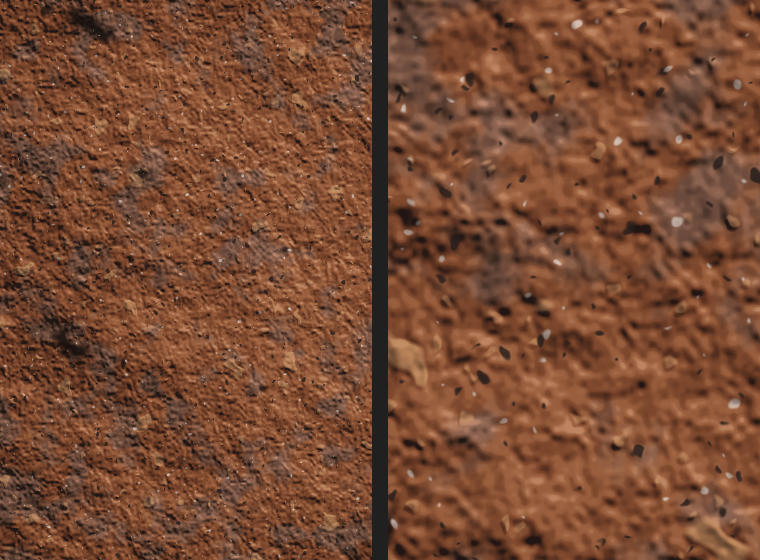
Left, the full canvas; right, a detail of the centre.
This texture is drawn by a Shadertoy shader. Its source:

```glsl
// Weathered red-brown rock: layered noise gives a rough height field lit from
// the upper right, with scattered pale clasts, white and black mineral specks,
// small pits, and a shaded hollow running across the lower left.

#define RELIEF 1.5
#define GRAIN_FREQ 170.0
#define LIGHT_STEP vec2(0.0014, 0.0026)
#define CLAST_SHARE 0.42
#define WHITE_SHARE 0.38
#define BLACK_SHARE 0.42
#define EXPOSURE 0.50

float hash(vec2 p) {
    vec3 q = fract(vec3(p.xyx) * 0.1031);
    q += dot(q, q.yzx + 33.33);
    return fract((q.x + q.y) * q.z);
}

vec2 hash2(vec2 p) {
    return vec2(hash(p + 17.3), hash(p + 61.7));
}

float noise(vec2 p) {
    vec2 i = floor(p), f = fract(p);
    f = f * f * (3.0 - 2.0 * f);
    return mix(mix(hash(i), hash(i + vec2(1, 0)), f.x),
               mix(hash(i + vec2(0, 1)), hash(i + vec2(1, 1)), f.x), f.y);
}

float fbm(vec2 p) {
    float sum = 0.0, amp = 0.5;
    for (int i = 0; i < 4; i++) {
        sum += amp * noise(p);
        p = mat2(1.6, 1.2, -1.2, 1.6) * p + 7.1;
        amp *= 0.5;
    }
    return sum;
}

// Coverage of irregular blobs; radii and softness are in cell units.
float scatter(vec2 p, float freq, float share, vec2 radii, float soft, float seed) {
    vec2 q = p * freq + seed;
    q += 0.5 * radii.y * (vec2(noise(q * 4.0), noise(q * 4.0 + 31.0)) - 0.5) * 2.0;
    vec2 cell = floor(q);
    float cover = 0.0;
    for (int j = -1; j <= 1; j++)
    for (int i = -1; i <= 1; i++) {
        vec2 id = cell + vec2(i, j);
        vec2 d = q - id - hash2(id);
        float size = hash(id + 5.9), turn = 6.2832 * hash(id + 9.2);
        d = mat2(cos(turn), sin(turn), -sin(turn), cos(turn)) * d;
        d.x *= 1.0 + 0.7 * hash(id + 3.4);
        float radius = mix(radii.x, radii.y, size * size * size);
        float blob = smoothstep(soft, -soft, length(d) - radius);
        cover = max(cover, blob * step(hash(id + 41.5), share));
    }
    return cover;
}

float clasts(vec2 p) {
    float large = scatter(p, 17.0, CLAST_SHARE, vec2(0.09, 0.32), 0.06, 3.0);
    float small = scatter(p, 44.0, 0.28, vec2(0.08, 0.22), 0.07, 50.0);
    return max(large, 0.75 * small);
}

float height(vec2 p) {
    vec2 q = p + 0.006 * vec2(noise(p * 40.0), noise(p * 40.0 + 19.0));
    return 0.50 * noise(q * GRAIN_FREQ) + 0.75 * noise(q * 78.0 + 4.0)
         + 1.05 * noise(q * 31.0 + 8.0) + 1.9 * noise(q * 11.0)
         + 0.22 * clasts(p);
}

float segmentDistance(vec2 p, vec2 a, vec2 b) {
    vec2 ab = b - a;
    return length(p - a - ab * clamp(dot(p - a, ab) / dot(ab, ab), 0.0, 1.0));
}

// Large-scale light: dim left side, sunlit right, dark diagonal hollow.
float broadLight(vec2 p) {
    float light = 0.24 * (fbm(p * 5.0 + 2.0) - 0.47);
    light -= 0.11 * smoothstep(0.28, 0.0, p.x);
    light += 0.09 * exp(-9.0 * dot(p - vec2(0.45, 0.55), p - vec2(0.45, 0.55)));
    float band = segmentDistance(p, vec2(0.11, 0.41), vec2(0.36, 0.22));
    light -= 0.17 * smoothstep(0.12, 0.0, band + 0.06 * (fbm(p * 14.0) - 0.5));
    light -= 0.10 * smoothstep(0.10, 0.0, p.y) + 0.10 * smoothstep(0.88, 1.0, p.y);
    return light;
}

float hollows(vec2 p) {
    vec2 q = p + 0.035 * (vec2(fbm(p * 38.0), fbm(p * 38.0 + 9.0)) - 0.47);
    float top = segmentDistance(q, vec2(0.14, 0.975), vec2(0.19, 0.935)) - 0.012;
    float left = segmentDistance(q, vec2(0.11, 0.40), vec2(0.14, 0.37)) - 0.012;
    float deep = smoothstep(0.012, -0.009, min(top, left));
    float pits = scatter(p, 13.0, 0.22, vec2(0.04, 0.14), 0.06, 90.0);
    return max(deep, 0.8 * pits);
}

vec3 rockRamp(float t) {
    vec3 c = mix(vec3(0.13, 0.085, 0.075), vec3(0.35, 0.19, 0.12), smoothstep(0.0, 0.27, t));
    c = mix(c, vec3(0.49, 0.28, 0.175), smoothstep(0.23, 0.50, t));
    c = mix(c, vec3(0.60, 0.37, 0.24), smoothstep(0.48, 0.74, t));
    return mix(c, vec3(0.74, 0.52, 0.38), smoothstep(0.74, 1.1, t));
}

void mainImage(out vec4 fragColor, in vec2 fragCoord) {
    vec2 p = fragCoord / iResolution.y;
    float slope = height(p) - height(p + LIGHT_STEP);
    float tone = EXPOSURE + RELIEF * slope + broadLight(p);
    tone += 0.20 * (noise(p * 290.0) - 0.5) + 0.16 * (fbm(p * 60.0) - 0.47);
    vec3 color = rockRamp(tone);

    // Dusty grey-brown stains.
    float stain = smoothstep(0.48, 0.68, fbm(p * 22.0 + 40.0) + 0.12 * (fbm(p * 4.0 + 70.0) - 0.4));
    float luma = dot(color, vec3(0.3, 0.59, 0.11));
    color = mix(color, luma * vec3(1.26, 0.91, 0.76), 0.85 * stain);

    // Minerals keep part of the surface shading.
    float shade = clamp(0.55 + 0.8 * tone, 0.3, 1.2);
    color = mix(color, vec3(0.65, 0.48, 0.33) * shade, 0.68 * clasts(p));
    float black = scatter(p, 50.0, BLACK_SHARE, vec2(0.07, 0.22), 0.06, 130.0);
    color = mix(color, vec3(0.15, 0.115, 0.11), 0.82 * black);
    color = mix(color, vec3(0.075, 0.055, 0.05), 0.88 * hollows(p));
    float white = scatter(p, 46.0, WHITE_SHARE, vec2(0.05, 0.14), 0.05, 170.0);
    color = mix(color, vec3(0.72, 0.66, 0.63) * shade, 0.85 * white);

    fragColor = vec4(clamp(color, 0.0, 1.0), 1.0);
}
```
